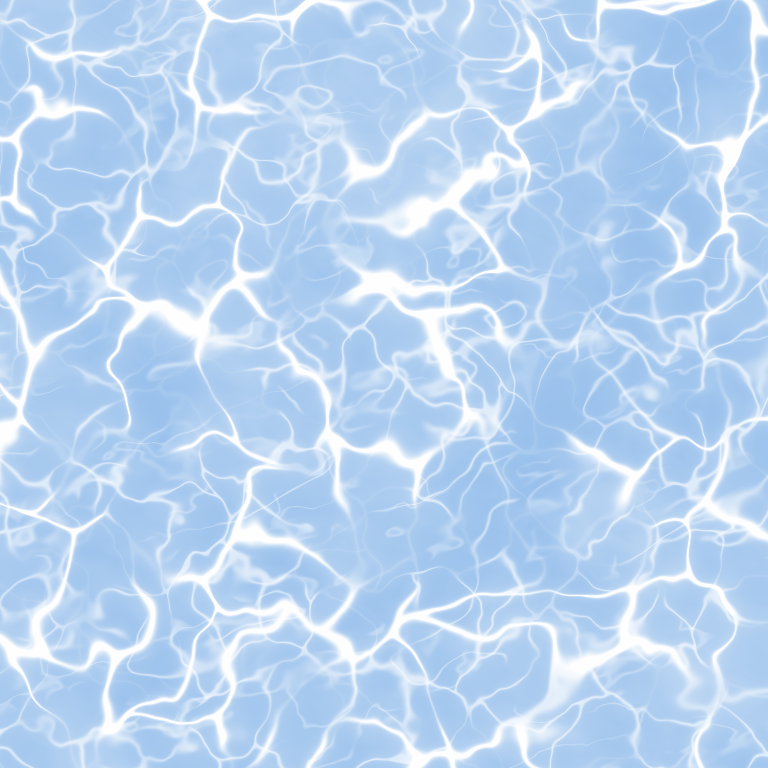
Reproduce this texture procedurally as a Shadertoy shader.

```glsl
// Sunlit pool water: a broken web of white caustic strands over soft pale blue.

const vec3 DEEP_BLUE = vec3(0.60, 0.755, 0.925);
const vec3 SUN_WHITE = vec3(0.995, 0.998, 1.0);
const float CELLS_ACROSS = 8.5;

vec2 hash22(vec2 p) {
    vec3 h = fract(p.xyx * vec3(0.1031, 0.1030, 0.0973));
    h += dot(h, h.yzx + 33.33);
    return fract((h.xx + h.yz) * h.zy);
}

float valueNoise(vec2 p) {
    vec2 cell = floor(p), f = fract(p);
    vec2 u = f * f * f * (f * (f * 6.0 - 15.0) + 10.0);
    float bottom = mix(hash22(cell).x, hash22(cell + vec2(1, 0)).x, u.x);
    float top = mix(hash22(cell + vec2(0, 1)).x, hash22(cell + vec2(1, 1)).x, u.x);
    return mix(bottom, top, u.y);
}

vec2 rotate(vec2 p, float angle) {
    float c = cos(angle), s = sin(angle);
    return vec2(c * p.x - s * p.y, s * p.x + c * p.y);
}

float fbm(vec2 p, int octaves) {
    float sum = 0.0, total = 0.0, amplitude = 1.0;
    for (int i = 0; i < octaves; i++) {
        sum += amplitude * valueNoise(p);
        total += amplitude;
        amplitude *= 0.45;
        p = rotate(p * 2.03, 0.7) + 17.3;
    }
    return sum / total;
}

vec2 warp(vec2 p, float amount) {
    vec2 offset = vec2(fbm(p, 3), fbm(p + vec2(41.7, 23.1), 3)) - 0.5;
    return p + amount * offset;
}

// Distance to the nearest Voronoi border, blended so that junctions fill in.
float webDistance(vec2 p, float sharpness) {
    vec2 cell = floor(p), f = fract(p);
    vec2 nearest = vec2(0.0), nearestCell = vec2(0.0);
    float best = 8.0;
    for (int y = -1; y <= 1; y++)
    for (int x = -1; x <= 1; x++) {
        vec2 g = vec2(x, y);
        vec2 r = g + hash22(cell + g) - f;
        if (dot(r, r) < best) {
            best = dot(r, r);
            nearest = r;
            nearestCell = g;
        }
    }
    float sum = 0.0;
    for (int y = -2; y <= 2; y++)
    for (int x = -2; x <= 2; x++) {
        vec2 g = nearestCell + vec2(x, y);
        vec2 r = g + hash22(cell + g) - f;
        vec2 across = r - nearest;
        if (dot(across, across) > 0.0001) {
            float d = dot(0.5 * (nearest + r), normalize(across));
            sum += exp(-sharpness * d);
        }
    }
    return max(-log(sum) / sharpness, 0.0);
}

float strand(float d, float width) {
    float x = d / width;
    return exp(-x * x);
}

// One net of strands that swell, thin out and fade along their length.
float causticNet(vec2 p, float width, float core, float halo) {
    float presence = smoothstep(0.24, 0.62, valueNoise(p * 1.15 + 7.7));
    float swelling = smoothstep(0.35, 0.85, valueNoise(p * 1.6 + 61.4));
    vec2 q = warp(warp(p * 0.9, 1.2), 0.3);
    float d = webDistance(q, 28.0);
    float line = strand(d, width * mix(0.65, 1.5, swelling * presence));
    return core * line * mix(0.12, 1.0, presence)
         + halo * exp(-d / 0.08) * mix(0.25, 1.0, presence);
}

// Loose curved threads along the middle level of a noise field.
float filaments(vec2 p, float width) {
    float field = fbm(warp(p, 1.4), 2);
    float presence = smoothstep(0.45, 0.75, valueNoise(p * 1.4 + 29.5));
    return presence * strand(abs(field - 0.5), width);
}

float screenLight(float a, float b) {
    return 1.0 - (1.0 - a) * (1.0 - clamp(b, 0.0, 1.0));
}

void mainImage(out vec4 fragColor, in vec2 fragCoord) {
    vec2 uv = fragCoord / min(iResolution.x, iResolution.y);
    vec2 p = uv * CELLS_ACROSS + 3.0;

    // Soft cloudy body of the water with faint ripples
    float light = 0.125 + 0.42 * (fbm(warp(p * 0.7, 1.0), 4) - 0.5);
    light += 0.07 * (fbm(warp(rotate(p, 0.4) * vec2(1.8, 4.0), 2.0), 3) - 0.5);
    light = max(light, 0.0);

    // Bright main web, a finer secondary web, then stray threads
    light = screenLight(light, causticNet(p, 0.037, 0.92, 0.32));
    vec2 finer = rotate(p, 0.6) * 1.6 + 11.0;
    light = screenLight(light, 0.55 * causticNet(finer, 0.036, 0.9, 0.28));
    vec2 stretched = rotate(p, -0.35) * vec2(0.9, 1.5);
    light = screenLight(light, 0.5 * filaments(stretched + 5.0, 0.022));
    light = screenLight(light, 0.3 * filaments(stretched * 1.5 + 19.0, 0.03));

    fragColor = vec4(mix(DEEP_BLUE, SUN_WHITE, clamp(light, 0.0, 1.0)), 1.0);
}
```
